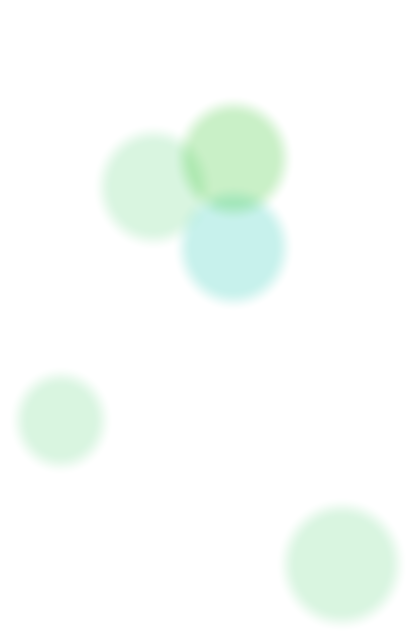
Reproduce this background procedurally as a Shadertoy shader.

```glsl
// Soft translucent discs of mint, green and aqua floating on white.
// Each disc is an ellipse distance turned into a blurred coverage,
// then blended over the layers beneath it.

const vec3 WHITE = vec3(1.0);
const vec3 MINT  = vec3(0.25, 0.80, 0.40);
const vec3 GREEN = vec3(0.30, 0.80, 0.27);
const vec3 AQUA  = vec3(0.27, 0.82, 0.75);

const float BLUR = 0.0165;        // half width of the soft rim
const float MINT_OPACITY = 0.2;
const float VIVID_OPACITY = 0.3;

// Approximate signed distance to an ellipse, negative inside.
float ellipseDistance(vec2 p, vec2 radii) {
    return (length(p / radii) - 1.0) * min(radii.x, radii.y);
}

// Blends one blurred disc over the colour below it.
vec3 softDisc(vec3 below, vec2 p, vec2 center, vec2 radii, vec3 tint, float opacity) {
    float d = ellipseDistance(p - center, radii);
    float coverage = 1.0 - smoothstep(-BLUR, BLUR, d);
    return mix(below, tint, coverage * opacity);
}

void mainImage(out vec4 fragColor, in vec2 fragCoord) {
    // Canvas height is one unit.
    vec2 p = fragCoord / iResolution.y;
    vec3 color = WHITE;

    // Lone mint discs in the lower half.
    color = softDisc(color, p, vec2(0.095, 0.343), vec2(0.066, 0.069), MINT, MINT_OPACITY);
    color = softDisc(color, p, vec2(0.534, 0.118), vec2(0.087, 0.089), MINT, MINT_OPACITY);

    // Overlapping cluster near the top.
    vec2 clusterRadii = vec2(0.080, 0.083);
    color = softDisc(color, p, vec2(0.240, 0.708), clusterRadii, MINT, MINT_OPACITY);
    color = softDisc(color, p, vec2(0.365, 0.613), clusterRadii, AQUA, VIVID_OPACITY);
    color = softDisc(color, p, vec2(0.365, 0.752), clusterRadii, GREEN, VIVID_OPACITY);

    fragColor = vec4(color, 1.0);
}
```
